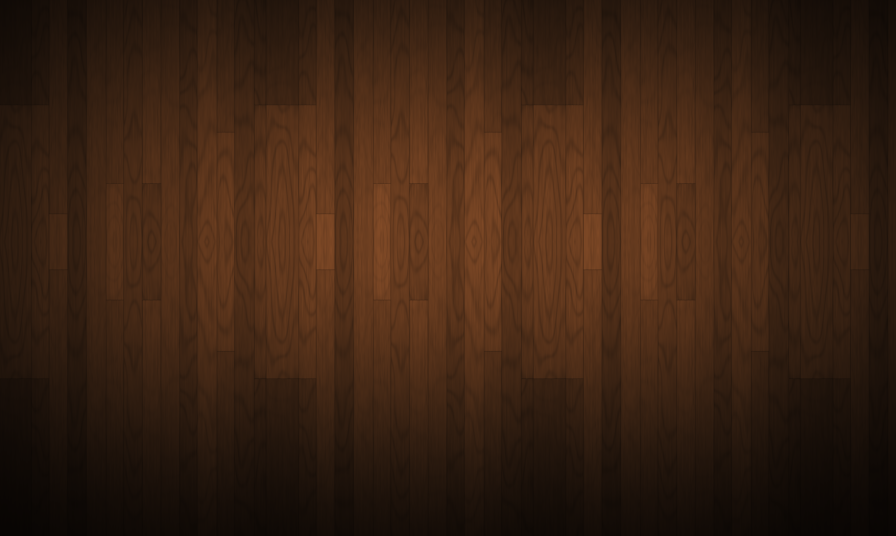
This texture is drawn by a Shadertoy shader. Its source:

```glsl
// Dark wooden planks, mirrored about a horizontal axis, under a warm soft vignette.

const vec2 GRID = vec2(768.0, 460.0);   // layout units across the canvas
const float TILE_WIDTH = 229.0;
const float TILE_START = 218.0;
const float MIRROR_Y = 252.5;
const int PLANKS = 14;

// Left edge of each plank inside one tile, closed by the tile width
const float EDGES[15] = float[15](0.0, 10.0, 38.0, 53.0, 69.0, 85.0, 102.0,
    117.0, 133.0, 149.0, 165.0, 180.0, 197.0, 212.0, 229.0);

// Per plank: shade beyond the joint, shade inside it, joint distance from the axis
const vec3 BOARDS[14] = vec3[14](
    vec3(0.78, 0.93, 117.5), vec3(0.79, 0.98, 117.5), vec3(0.86, 1.03, 117.5),
    vec3(1.03, 1.14, 24.0), vec3(0.82, 0.82, 900.0), vec3(1.02, 1.02, 900.0),
    vec3(1.03, 1.13, 50.0), vec3(0.99, 0.99, 900.0), vec3(1.07, 0.93, 50.0),
    vec3(1.03, 1.03, 900.0), vec3(0.90, 0.90, 900.0), vec3(1.08, 1.08, 900.0),
    vec3(0.97, 1.05, 94.0), vec3(0.85, 0.85, 900.0));

float hash(vec2 p) {
    return fract(sin(dot(p, vec2(127.1, 311.7))) * 43758.5453);
}

float noise(vec2 p) {
    vec2 cell = floor(p);
    vec2 f = fract(p);
    f = f * f * (3.0 - 2.0 * f);
    float low = mix(hash(cell), hash(cell + vec2(1.0, 0.0)), f.x);
    float high = mix(hash(cell + vec2(0.0, 1.0)), hash(cell + vec2(1.0, 1.0)), f.x);
    return mix(low, high, f.y);
}

// Dark line of given half width around a signed distance
float seam(float dist, float halfWidth) {
    return 1.0 - smoothstep(0.0, halfWidth, abs(dist));
}

// Shade of one board, with a thin dark joint where two lengths meet
float boardShade(vec3 board, float d, float soft) {
    float shade = mix(board.y, board.x, smoothstep(-soft, soft, d - board.z));
    return shade * (1.0 - 0.16 * seam(d - board.z, 1.2 * soft));
}

// Long pointed growth rings, fine fibres and short pores
float woodGrain(vec2 p, float seed, float centre) {
    vec2 offset = vec2(seed * 17.3, seed * 41.7);
    float wobble = noise(p * vec2(0.10, 0.022) + offset);
    float bow = length(vec2((p.x - centre) * 0.16, p.y * 0.028));
    float figure = smoothstep(0.35, 0.75, hash(offset + 3.0));
    float rings = sin(bow * 7.0 + wobble * 13.0);
    rings = pow(0.5 + 0.5 * rings, 4.0) - 0.27;
    float fibre = noise(p * vec2(0.85, 0.035) + offset) - 0.5;
    float pores = noise(p * vec2(1.1, 0.16) + offset + 9.0) - 0.5;
    return 1.0 - rings * mix(0.04, 0.14, figure) + fibre * 0.11 + pores * 0.07;
}

// Warm pool of light, falling faster towards the bottom
float vignette(vec2 uv) {
    float dy = uv.y - 0.565;
    float reach = dy > 0.0 ? 0.467 : 0.425;
    float vertical = exp(-dy * dy / (reach * reach));
    float horizontal = exp(-pow(abs(uv.x - 0.5) / 0.52, 2.6));
    return vertical * horizontal;
}

void mainImage(out vec4 fragColor, in vec2 fragCoord) {
    vec2 uv = fragCoord / iResolution.xy;
    vec2 p = uv * GRID;
    float soft = max(0.8, GRID.x / iResolution.x * 0.7);

    // Fold the canvas into one repeating, mirrored tile
    float x = mod(p.x - TILE_START, TILE_WIDTH);
    float d = abs(p.y - MIRROR_Y);

    // Lay the planks from left to right
    float shade = boardShade(BOARDS[PLANKS - 1], d, soft);
    float gaps = seam(x - TILE_WIDTH, 1.3 * soft);
    float seed = 0.0;
    float centre = 0.0;
    for (int i = 0; i < PLANKS; i++) {
        float fromEdge = x - EDGES[i];
        float cover = smoothstep(-soft, soft, fromEdge);
        shade = mix(shade, boardShade(BOARDS[i], d, soft), cover);
        gaps = max(gaps, seam(fromEdge, 1.3 * soft));
        if (fromEdge >= 0.0) {
            seed = float(i) + (d > BOARDS[i].z ? 31.0 : 1.0);
            centre = 0.5 * (EDGES[i] + EDGES[i + 1]);
        }
    }

    // Combine wood, seams and light
    float wood = shade * woodGrain(vec2(x, d), seed, centre) * (1.0 - 0.17 * gaps);
    float light = 0.415 * vignette(uv) * wood + 0.006;
    vec3 tint = mix(vec3(1.0, 0.62, 0.36), vec3(1.0, 0.575, 0.30), smoothstep(0.05, 0.38, light));
    fragColor = vec4(light * tint, 1.0);
}
```
